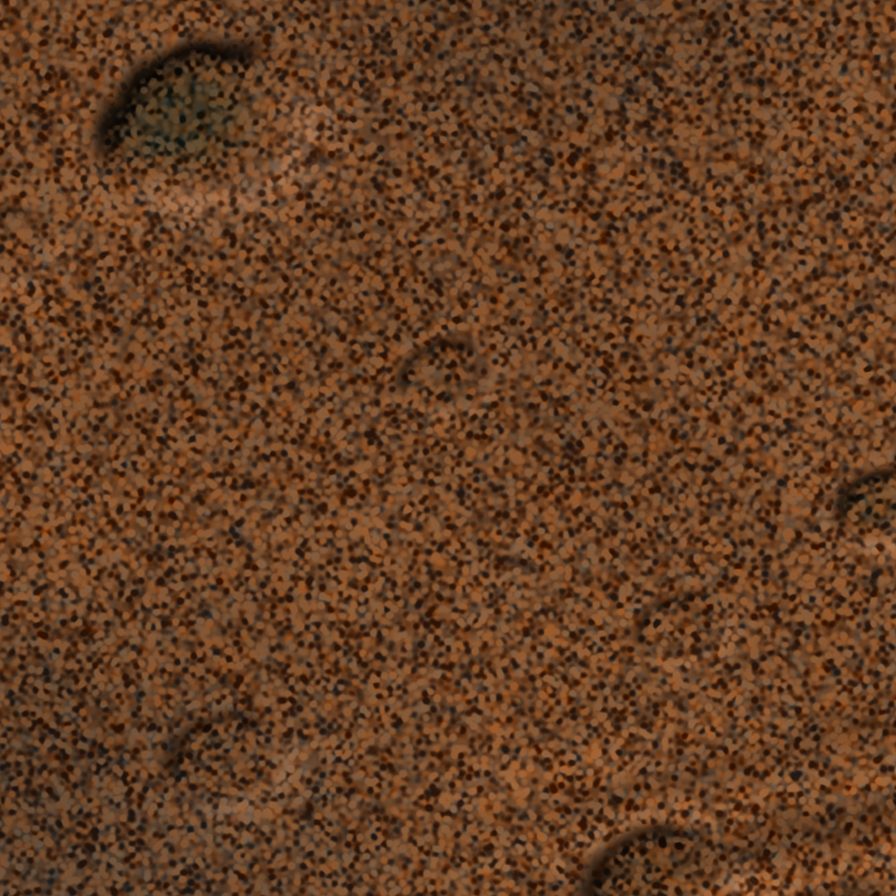
Give the GLSL for this texture, as a three.js fragment shader.

```glsl
varying vec2 vUv;

const vec3 SAND = vec3(0.555, 0.352, 0.200);
const vec3 SPECK = vec3(0.175, 0.075, 0.020);
const vec3 PALE_RIM = vec3(0.70, 0.49, 0.34);
const vec3 COOL_SHIFT = vec3(-0.050, 0.012, 0.050);
const vec3 BOWL_SHIFT = vec3(-0.085, 0.000, 0.010);
const float GRAIN_CELLS = 165.0;
const float FLECK_CELLS = 118.0;
const float GRAIN_JITTER = 0.9;
const float GRAIN_CONTRAST = 1.0;
const int CRATER_COUNT = 7;
const vec2 FIRST_CRATER = vec2(0.235, 0.857);
const vec2 CRATER_STEP = vec2(0.7549, 0.5730);
const float BIG_RADIUS = 0.122;
const float SMALL_RADIUS = 0.058;
const float CRATER_SQUASH = 0.76;
const float CRATER_TILT = 0.2;
const vec2 LIT_SIDE = vec2(0.48, -0.877);

vec3 hash3(vec2 p) {
  vec3 k = vec3(dot(p, vec2(127.1, 311.7)), dot(p, vec2(269.5, 183.3)), dot(p, vec2(113.5, 71.9)));
  return fract(sin(k) * 43758.545);
}

// Merging light and dark cellular blobs, about -1 to 1, alternating from cell to cell
float cellBlobs(vec2 p) {
  vec2 cell = floor(p);
  float sum = 0.0;
  for (int y = -1; y <= 1; y++) {
    for (int x = -1; x <= 1; x++) {
      vec2 id = cell + vec2(float(x), float(y));
      vec3 h = hash3(id);
      vec2 offset = p - id - 0.5 - (h.xy - 0.5) * GRAIN_JITTER;
      float k = max(1.0 - dot(offset, offset), 0.0);
      float parity = mod(id.x + id.y, 2.0) * 2.0 - 1.0;
      sum += k * k * (1.8 * h.z - 0.9 + 0.35 * parity);
    }
  }
  return sum;
}

// Layered, warped sines, about -1 to 1
float softWaves(vec2 p) {
  float sum = 0.0;
  float amp = 0.5;
  for (int i = 0; i < 4; i++) {
    p += 0.6 * sin(p.yx * 1.3 + float(i) * 1.7);
    sum += amp * sin(p.x) * cos(p.y);
    p = mat2(0.8, 0.6, -0.6, 0.8) * p * 1.9;
    amp *= 0.55;
  }
  return sum;
}

float band(float x, float centre, float width) {
  float t = (x - centre) / width;
  return exp(-t * t);
}

// Returns shadow, lit wall and grey floor of one crater
vec3 crater(vec2 offset, float radius, float wobble) {
  float c = cos(CRATER_TILT);
  float s = sin(CRATER_TILT);
  vec2 q = mat2(c, -s, s, c) * offset / (radius * vec2(1.0, CRATER_SQUASH));
  float d = length(q) + wobble;
  float facing = dot(q, LIT_SIDE) / max(length(q), 0.001);
  float shadow = smoothstep(0.1, 0.75, -facing) * band(d, 0.9, 0.14);
  float wall = smoothstep(-0.1, 0.7, facing) * band(d, 0.86, 0.18);
  float halo = 0.25 * band(d, 1.2, 0.18);
  float bowl = 1.0 - smoothstep(0.2, 0.9, length(q - vec2(-0.25, 0.2)));
  return vec3(shadow, wall + halo, bowl);
}

void main() {
  vec2 p = vUv;

  // Fine dark grain and cooler flecks
  float grain = smoothstep(-0.7, 1.1, cellBlobs(p * GRAIN_CELLS) * GRAIN_CONTRAST);
  float fleck = cellBlobs(p * FLECK_CELLS + 37.0);

  // Broad terrain, with slanting ridges in the lower right
  float terrain = softWaves(p * vec2(5.0, 7.0) + 2.0);
  float rough = softWaves(p * 38.0);
  float slope = p.y - 0.22 * p.x + 0.025 * terrain;
  float ridge = sin(slope * 62.0 + rough * 0.9);
  ridge *= (1.0 - smoothstep(0.02, 0.3, p.y)) * smoothstep(0.3, 0.95, p.x);
  float lowland = 1.0 - smoothstep(0.0, 0.55, length(p * vec2(0.8, 1.2)));
  float duskyTop = 1.0 - smoothstep(0.0, 0.4, length((p - vec2(0.62, 1.02)) * vec2(0.9, 1.5)));

  // Craters, scattered by a low-discrepancy sequence
  vec3 relief = vec3(0.0);
  float wobble = 0.1 * rough + 0.14 * (grain - 0.35);
  for (int i = 0; i < CRATER_COUNT; i++) {
    float n = float(i);
    vec2 centre = fract(FIRST_CRATER + n * CRATER_STEP);
    float radius = mod(n, 2.0) < 0.5 ? BIG_RADIUS * pow(0.88, n) : SMALL_RADIUS;
    float depth = 1.0 / (1.0 + 0.22 * n);
    vec3 part = crater(p - centre, radius, wobble);
    relief += part * depth * vec3(1.0, 1.0, depth * depth * depth);
  }

  // Colour of sand, rims, grain and bowls
  vec3 color = mix(SAND, PALE_RIM, clamp(relief.y * 0.8, 0.0, 1.0));
  color = mix(color, SPECK, grain * (1.0 - 0.25 * min(relief.y, 1.0)));
  color += COOL_SHIFT * (0.15 + 0.9 * fleck + 0.6 * lowland + 0.3 * duskyTop);
  color += BOWL_SHIFT * relief.z;

  // Shading over the whole surface
  float light = 1.0 + 0.09 * terrain + 0.06 * rough + 0.2 * ridge;
  light -= 0.12 * lowland + 0.2 * duskyTop + 0.22 * relief.z;
  light *= 1.0 - 0.8 * min(relief.x, 1.0);
  gl_FragColor = vec4(clamp(color * light, 0.0, 1.0), 1.0);
}
```
